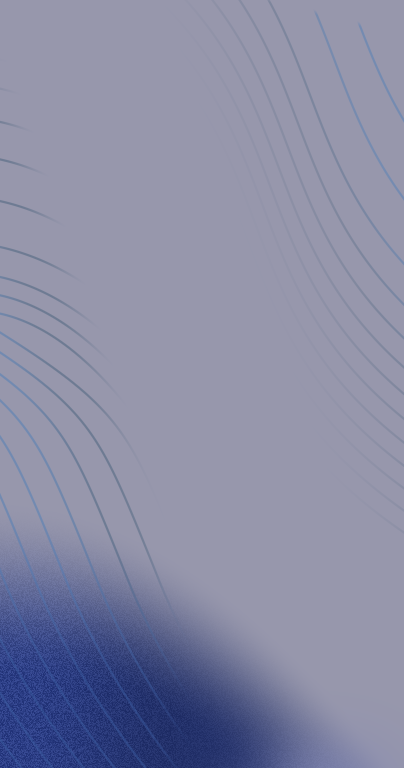
Write a Shadertoy shader that draws this background.

```glsl
const vec2 CANVAS = vec2(4.04, 7.68);   // working units, y points down

const vec3 PAPER = vec3(0.592, 0.592, 0.675);
const vec3 NAVY = vec3(0.135, 0.19, 0.415);
const vec3 ROYAL = vec3(0.175, 0.245, 0.525);
const vec3 HAZE = vec3(0.51, 0.53, 0.70);
const vec3 SLATE = vec3(0.39, 0.455, 0.55);
const vec3 STEEL = vec3(0.41, 0.53, 0.70);
const vec3 DEEP_STEEL = vec3(0.23, 0.36, 0.63);

float hash(vec2 cell) {
    vec3 q = fract(vec3(cell.xyx) * 0.1031);
    q += dot(q, q.yzx + 33.33);
    return fract((q.x + q.y) * q.z);
}

// Antialiased stroke from a distance
float stroke(float dist, float halfWidth, float pixel) {
    return 1.0 - smoothstep(halfWidth - 0.7 * pixel, halfWidth + 0.7 * pixel, abs(dist));
}

// Turns an offset along one axis into a distance to a curve of given slope
float slopeDistance(float offset, float slope) {
    return offset * inversesqrt(1.0 + slope * slope);
}

// Left wave: x as a function of y
float leftWave(float y) {
    float tail = max(y - 5.8, 0.0);
    return 0.4 * y - 0.73 - 0.364 * log(1.0 + exp((4.0 - y) / 0.28)) + 0.1 * tail * tail;
}

float leftWaveLines(vec2 p, float spacing, float halfWidth, float pixel) {
    float x = leftWave(p.y);
    float slope = (leftWave(p.y + 0.01) - x) / 0.01;
    float index = clamp(round((x - p.x) / spacing), -1.0, 11.0);
    return stroke(slopeDistance(x - p.x - spacing * index, slope), halfWidth, pixel);
}

// Flat arc leaving the left edge at a given height
float arc(vec2 p, float start, float bend, float halfWidth, float pixel) {
    float y = start + (0.22 + bend * p.x) * p.x;
    return stroke(slopeDistance(p.y - y, 0.22 + 2.0 * bend * p.x), halfWidth, pixel);
}

// Wide-set arcs above, close-set and more bent arcs below
float leftArcs(vec2 p, float halfWidth, float pixel) {
    float ink = 0.0;
    for (int i = 0; i < 6; i++) {
        float n = float(i);
        ink = max(ink, arc(p, 2.47 - 0.48 * n + 0.021 * n * n, 0.25, halfWidth, pixel));
    }
    for (int i = 0; i < 3; i++) {
        float n = float(i);
        ink = max(ink, arc(p, 2.77 + 0.183 * n, 0.3 + 0.05 * n, halfWidth, pixel));
    }
    return ink;
}

// Right family: one cubic moved along a diagonal, ever more tightly
float rightLines(vec2 p, float halfWidth, float pixel) {
    float ink = 0.0;
    for (int i = -2; i <= 10; i++) {
        float n = float(i);
        float shift = 0.6 * n + 1.03 * (1.0 - exp(-0.5 * n));
        vec2 q = p - shift * vec2(-0.12, 0.28);
        float u = q.y - 0.95;
        float x = (i < 0 ? 3.19 : 3.1) + 0.38 * u + 0.062 * u * u * u;
        ink = max(ink, stroke(slopeDistance(q.x - x, 0.38 + 0.186 * u * u), halfWidth, pixel));
    }
    return ink;
}

// Soft coverage of the dark corner, softer toward the left
float cornerGlow(vec2 p) {
    float edge = 5.82 + 0.06 * p.x + 0.16 * p.x * p.x;
    float spread = mix(1.0, 0.8, smoothstep(0.0, 1.5, p.x));
    return smoothstep(-0.85, spread, p.y - edge);
}

void mainImage(out vec4 fragColor, in vec2 fragCoord) {
    vec2 uv = fragCoord / iResolution.xy;
    vec2 p = vec2(uv.x, 1.0 - uv.y) * CANVAS;
    float pixel = CANVAS.y / iResolution.y;
    float halfWidth = 0.011;

    // Paper, corner glow and the pale haze at its right end
    float glow = cornerGlow(p);
    vec3 color = mix(PAPER, mix(ROYAL, NAVY, smoothstep(0.2, 1.8, p.x)), glow);
    vec2 hazeOffset = (p - vec2(3.25, 7.85)) / vec2(0.7, 0.5);
    color = mix(color, HAZE, 0.75 * exp(-dot(hazeOffset, hazeOffset)));

    // Grain, strongest toward the left
    float grain = hash(floor(p * 100.0)) - 0.5;
    float grainAmount = glow * mix(0.14, 0.05, smoothstep(0.3, 2.4, p.x));
    color += grain * grainAmount * vec3(0.8, 0.85, 1.0);

    // Left lines, fading out at a slanted boundary
    float beyond = p.x - 0.2 - 0.34 * (p.y - 0.92);
    float leftInk = max(leftWaveLines(p, 0.31, halfWidth, pixel), leftArcs(p, halfWidth, pixel));
    float leftFade = (1.0 - smoothstep(-0.4, 0.03, beyond)) * smoothstep(0.2, 1.4, p.y);
    leftFade *= 1.0 - smoothstep(1.4, 2.0, p.x);
    float leftBlue = 1.0 - smoothstep(-1.1, -0.55, beyond);
    vec3 leftColor = mix(mix(SLATE, STEEL, leftBlue), DEEP_STEEL, glow);
    color = mix(color, leftColor, leftInk * leftFade * mix(0.8, 0.5, glow));

    // Right lines, strongest toward the upper right
    float reach = p.x - 0.35 * p.y;
    float topFade = smoothstep(-0.03, 0.03, p.y - 0.13 - 0.27 * (p.x - 3.19));
    float rightFade = smoothstep(1.5, 3.5, reach) * topFade * 0.75;
    vec3 rightColor = mix(SLATE, STEEL, smoothstep(2.65, 3.25, reach));
    color = mix(color, rightColor, rightLines(p, halfWidth, pixel) * rightFade);

    fragColor = vec4(clamp(color, 0.0, 1.0), 1.0);
}
```
